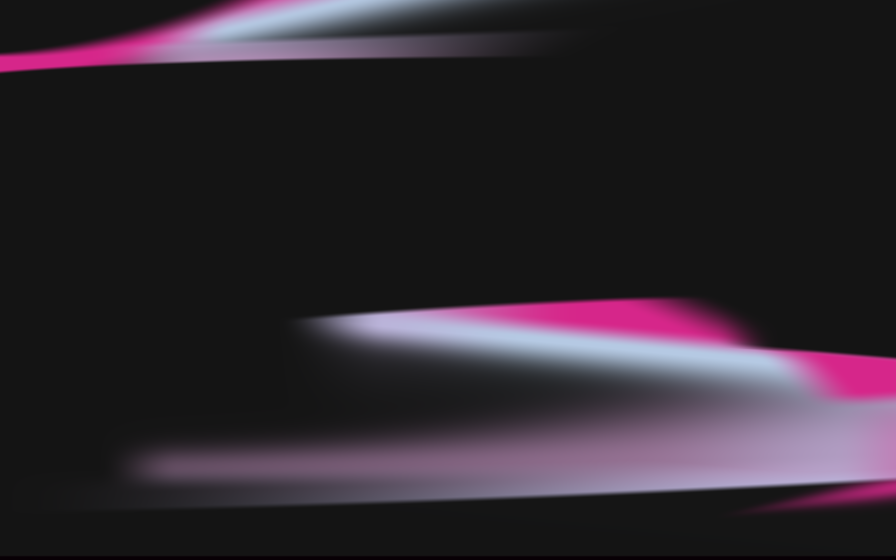
Write a Shadertoy shader that draws this background.

```glsl
// Soft ribbons of pink, pale blue and lilac light on a near-black ground.
// Each ribbon is bounded by curves y = f(x); its light fades from a ridge
// line with gaussian falloff, and the layers are mixed from back to front.

#define GROUND vec3(0.08)
#define PINK   vec3(0.84, 0.15, 0.54)
#define ICE    vec3(0.71, 0.79, 0.89)
#define MAUVE  vec3(0.69, 0.52, 0.68)
#define LILAC  vec3(0.73, 0.70, 0.85)
#define EDGE_SOFTNESS 0.006

// 1 above the curve, 0 below it
float above(float y, float curve, float softness) {
    return smoothstep(-softness, softness, y - curve);
}

float below(float y, float curve, float softness) {
    return 1.0 - above(y, curve, softness);
}

float gauss(float d, float width) {
    d /= width;
    return exp(-d * d);
}

// Ribbon that sweeps out through the top edge
vec3 upperRibbon(vec3 col, float x, float y) {
    float floorY = 0.871 + 0.03 * (1.0 - exp(-4.5 * x));
    float roofY  = 0.902 + 0.06 * x + 1.1 * x * x;
    float ridgeY = 0.954 + 0.37 * (x - 0.26);
    float base = above(y, floorY, 0.004);

    // Pink flank turning into the blue ridge
    float flank = below(y, roofY, 0.006 + 0.08 * x);
    float fade  = gauss(min(y - ridgeY, 0.0), 0.035 + 0.03 * x);
    float blue  = smoothstep(0.14, 0.26, x) * below(y, ridgeY + 0.022, 0.03);
    col = mix(col, mix(PINK, ICE, blue), base * flank * fade);

    // Thin lilac strip along the floor
    float stripY = 0.921 + 0.0555 * (x - 0.18);
    float depth  = clamp((stripY - y) / (stripY - floorY), 0.0, 1.0);
    float reach  = 1.0 - smoothstep(0.25, mix(0.70, 0.64, depth), x);
    float strip  = below(y, stripY, 0.007) * smoothstep(0.10, 0.23, x);
    strip *= reach * mix(0.65, 1.0, depth);
    return mix(col, mix(LILAC, MAUVE, 0.3 + 0.5 * depth), base * strip);
}

// Wide glow with a crisp lower rim, widening to the right
vec3 lowerGlow(vec3 col, float x, float y, float roof) {
    float rimY   = 0.085 + 0.03 * x + 0.029 * x * x;
    float ridgeY = 0.163 + 0.03 * x * x;
    float spread = 0.035 + 0.16 * x * x * x;
    float depth  = clamp((ridgeY - y) / (ridgeY - rimY), 0.0, 1.0);

    float ridge = smoothstep(0.11, 0.20, x) * mix(0.38, 1.0, x);
    float rim   = smoothstep(0.0, 0.95, x);
    float light = mix(ridge, rim, smoothstep(0.0, 0.6, depth));
    light *= gauss(max(y - ridgeY, 0.0), spread);
    light *= above(y, rimY, EDGE_SOFTNESS) * roof;

    vec3 tint = mix(MAUVE, LILAC, max(depth, 0.6 * smoothstep(0.7, 0.93, x)));
    tint = mix(tint, PINK, 0.3 * smoothstep(0.93, 1.02, x));
    return mix(col, tint, light);
}

// Pointed blade: pink on top, blue along its lower ridge
vec3 blade(vec3 col, float x, float y, float roof) {
    float t = x - 0.32;
    float topY   = 0.429 + 0.13 * t - 0.09 * t * t;
    float slantY = 0.469 - 0.68 * (x - 0.735);
    float ridgeY = 0.428 - 0.155 * (x - 0.36);

    // The slanted right flank dissolves, but the ridge runs on under the roof
    float body = max(below(y, slantY, 0.045), roof);
    body *= above(topY, y, EDGE_SOFTNESS);
    body *= mix(1.0, roof, smoothstep(0.80, 0.87, x));
    body *= smoothstep(0.31, 0.43, x);
    float d = min(y - ridgeY, 0.0);
    float fade = mix(gauss(d, 0.018 + 0.035 * x), exp(d / 0.05), 0.35);

    float pink = smoothstep(0.005, 0.045, y - ridgeY) * smoothstep(0.35, 0.65, x);
    vec3 tint = mix(mix(LILAC, ICE, smoothstep(0.4, 0.6, x)), PINK, pink);
    col = mix(col, tint, body * fade);

    // Pink block closing the right side
    float start = 0.88 + 0.6 * (0.37 - y);
    float block = smoothstep(-0.04, 0.04, x - start);
    block *= above(y, 0.281 + 0.08 * (x - 0.9), 0.016) * roof;
    return mix(col, PINK, block);
}

// Small pink wisp under the glow at the right
vec3 wisp(vec3 col, float x, float y) {
    float along = smoothstep(0.79, 1.02, x);
    float d = y - (0.083 + 0.26 * (x - 0.82));
    return mix(col, PINK, 0.85 * along * gauss(d, 0.006 + 0.014 * along));
}

void mainImage(out vec4 fragColor, in vec2 fragCoord) {
    vec2 uv = fragCoord / iResolution.xy;
    float roof = below(uv.y, 0.381 - 0.135 * (uv.x - 0.833), EDGE_SOFTNESS);

    vec3 col = upperRibbon(GROUND, uv.x, uv.y);
    col = wisp(col, uv.x, uv.y);
    col = lowerGlow(col, uv.x, uv.y, roof);
    col = blade(col, uv.x, uv.y, roof);

    // Dark hairline at the foot of the canvas
    col = mix(col, vec3(0.03, 0.0, 0.02), below(uv.y, 0.007, 0.002));
    fragColor = vec4(col, 1.0);
}
```
